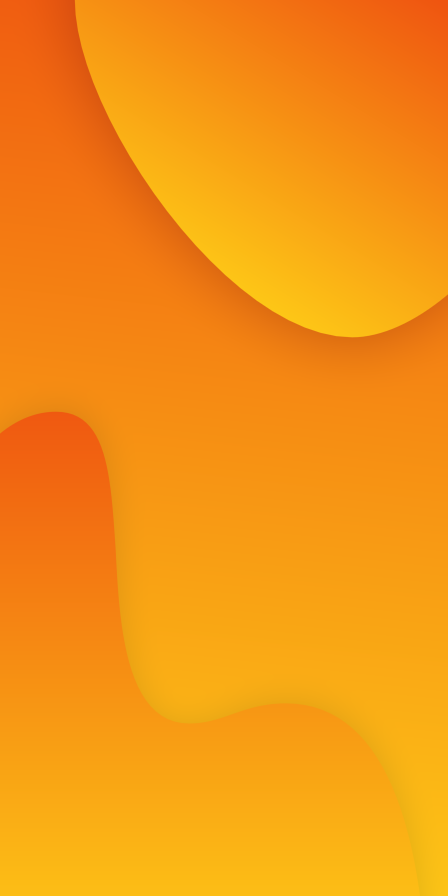
A WebGL 1 fragment shader for this background:

```glsl
precision highp float;
uniform vec2 u_resolution;

vec2 cubic(vec2 a, vec2 b, vec2 c, vec2 d, float t) {
  float s = 1.0 - t;
  return s * s * (s * a + 3.0 * t * b) + t * t * (3.0 * s * c + t * d);
}

// Updates hit: x = nearest distance, y = +1 above the curve, -1 below it
void traceCurve(vec2 p, vec2 a, vec2 b, vec2 c, vec2 d, inout vec2 hit) {
  vec2 start = a;
  for (int i = 1; i <= 24; i++) {
    vec2 end = cubic(a, b, c, d, float(i) / 24.0);
    vec2 span = end - start;
    vec2 rel = p - start;
    float along = clamp(dot(rel, span) / dot(span, span), 0.0, 1.0);
    hit.x = min(hit.x, length(rel - span * along));
    if (start.x <= p.x && p.x < end.x)
      hit.y = rel.y * span.x > rel.x * span.y ? 1.0 : -1.0;
    start = end;
  }
}

// Signed distance to the hanging drop, negative inside
float dropDistance(vec2 p) {
  vec2 hit = vec2(9.0, 0.0);
  vec2 lowest = vec2(0.786, 1.247);
  traceCurve(p, vec2(0.167, 2.0), vec2(0.167, 1.747), vec2(0.51, 1.247), lowest, hit);
  traceCurve(p, lowest, vec2(0.885, 1.247), vec2(1.003, 1.326), vec2(1.094, 1.44), hit);
  return hit.y > 0.0 ? -hit.x : hit.x;
}

// Signed distance to the rolling wave, negative inside
float waveDistance(vec2 p) {
  vec2 hit = vec2(9.0, 0.0);
  vec2 crest = vec2(0.125, 1.081);
  vec2 slope = vec2(0.258, 0.776);
  vec2 trough = vec2(0.422, 0.385);
  vec2 hump = vec2(0.638, 0.43);
  traceCurve(p, vec2(-0.026, 1.008), vec2(0.021, 1.057), vec2(0.073, 1.081), crest, hit);
  traceCurve(p, crest, vec2(0.24, 1.081), vec2(0.247, 0.938), slope, hit);
  traceCurve(p, slope, vec2(0.266, 0.62), vec2(0.276, 0.385), trough, hit);
  traceCurve(p, trough, vec2(0.5, 0.385), vec2(0.542, 0.43), hump, hit);
  traceCurve(p, hump, vec2(0.813, 0.43), vec2(0.906, 0.255), vec2(0.94, -0.018), hit);
  return hit.y < 0.0 ? -hit.x : hit.x;
}

// Ramp from red-orange to golden yellow
vec3 amber(float t) {
  return mix(vec3(0.94, 0.355, 0.065), vec3(0.99, 0.75, 0.085), clamp(t, -0.05, 1.1));
}

float shadow(float dist, float reach) {
  float fade = 1.0 - clamp(dist / reach, 0.0, 1.0);
  return fade * fade;
}

void main() {
  vec2 p = gl_FragCoord.xy / u_resolution * vec2(1.0, 2.0);
  float down = 2.0 - p.y;
  float edge = 0.7 / u_resolution.x;
  float drop = dropDistance(p);
  float wave = waveDistance(p);

  // Backdrop with soft shadows cast by both shapes
  vec3 color = amber(0.03 + 0.54 * down - 0.06 * p.x);
  color *= 1.0 - vec3(0.09, 0.15, 0.08) * shadow(drop, 0.15);
  color *= 1.0 - vec3(0.06, 0.05, 0.02) * shadow(wave, 0.08);

  // Filled shapes
  vec3 waveColor = amber(0.93 * (down - 0.94));
  vec3 dropColor = amber(-0.07 + 0.75 * (1.0 - p.x) + 1.22 * down);
  color = mix(color, waveColor, smoothstep(edge, -edge, wave));
  color = mix(color, dropColor, smoothstep(edge, -edge, drop));

  gl_FragColor = vec4(color, 1.0);
}
```
